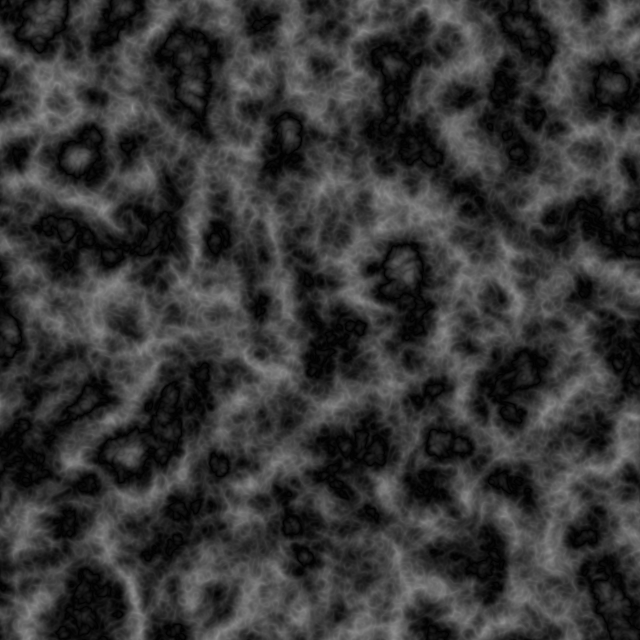
Give the GLSL for this texture, as a Shadertoy shader.

```glsl
const float BASE_CELLS = 6.0;
const int OCTAVES = 5;
const float GAIN = 0.58;
const float RIDGE_LEVEL = 0.59;
const float CONTRAST = 1.03;

// Random unit gradient for a lattice point
vec2 latticeGradient(vec2 cell) {
    uvec2 q = uvec2(ivec2(cell)) * uvec2(1597334673u, 3812015801u);
    uint h = (q.x ^ q.y) * 1597334673u;
    h = (h ^ (h >> 15)) * 2246822519u;
    h ^= h >> 13;
    float angle = float(h & 65535u) / 65536.0 * 6.2831853;
    return vec2(cos(angle), sin(angle));
}

float cornerSlope(vec2 cell, vec2 local, vec2 corner) {
    return dot(latticeGradient(cell + corner), local - corner);
}

float gradientNoise(vec2 p) {
    vec2 cell = floor(p);
    vec2 f = p - cell;
    vec2 w = f * f * f * (f * (f * 6.0 - 15.0) + 10.0);
    float low = mix(cornerSlope(cell, f, vec2(0, 0)), cornerSlope(cell, f, vec2(1, 0)), w.x);
    float high = mix(cornerSlope(cell, f, vec2(0, 1)), cornerSlope(cell, f, vec2(1, 1)), w.x);
    return mix(low, high, w.y);
}

// Absolute value with a rounded crease
float softAbs(float value, float radius) {
    return sqrt(value * value + radius * radius);
}

// Folded noise: creases become a web of thin filaments
float turbulence(vec2 p, float gain) {
    const mat2 turnAndDouble = mat2(1.6, 1.2, -1.2, 1.6);
    float sum = 0.0;
    float amplitude = 1.0;
    for (int i = 0; i < OCTAVES; i++) {
        sum += amplitude * softAbs(gradientNoise(p), 0.012);
        p = turnAndDouble * p + vec2(17.3, 9.1);
        amplitude *= gain;
    }
    return sum;
}

void mainImage(out vec4 fragColor, in vec2 fragCoord) {
    vec2 uv = fragCoord / iResolution.y;
    float ridges = RIDGE_LEVEL - CONTRAST * turbulence(uv * BASE_CELLS + 3.7, GAIN);

    // Folding at zero outlines the deep hollows in black
    float gray = softAbs(ridges, 0.008);
    fragColor = vec4(vec3(gray), 1.0);
}
```
